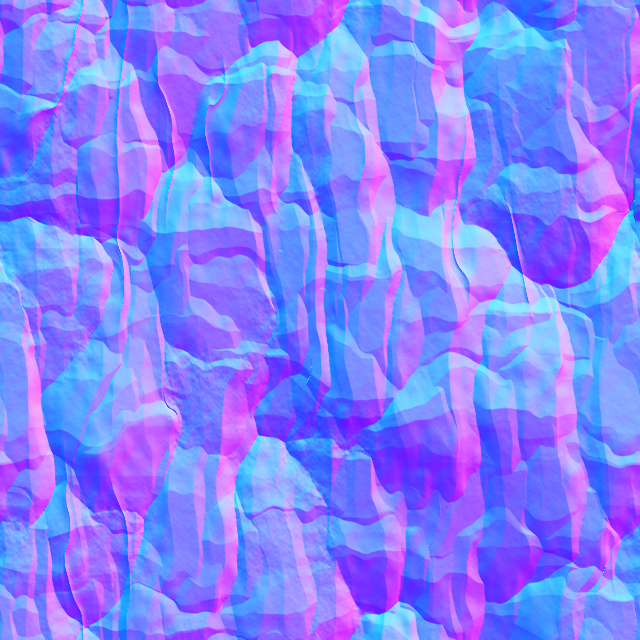
Give the GLSL for this texture map, as a three.js fragment shader.

```glsl
// Tangent-space normal map of a weathered cliff face that tiles.
// A height field of flat slabs with ragged sides, crumbled seams and grain is
// built from wrapping noise; its slope becomes red (right) and green (up).
varying vec2 vUv;

// Four random values for a lattice cell, repeating after n cells.
vec4 hash4(vec2 cell, vec2 n, float seed) {
  cell = mod(cell, n);
  vec4 k = vec4(dot(cell, vec2(127.1, 311.7)), dot(cell, vec2(269.5, 183.3)),
                dot(cell, vec2(419.2, 371.9)), dot(cell, vec2(74.7, 246.1)));
  return fract(sin(k + seed * 17.3) * 43758.55);
}

// Value noise with n lattice cells over the tile.
float noise(vec2 uv, vec2 n, float seed) {
  vec2 p = uv * n, c = floor(p), f = p - c;
  f = f * f * f * (f * (f * 6.0 - 15.0) + 10.0);
  vec2 o = vec2(0.0, 1.0);
  return mix(mix(hash4(c, n, seed).x, hash4(c + o.yx, n, seed).x, f.x),
             mix(hash4(c + o.xy, n, seed).x, hash4(c + o.yy, n, seed).x, f.x), f.y);
}

// Centred fractal sum; doubling whole counts keeps it tileable.
float fbm(vec2 uv, vec2 n, float seed) {
  float sum = 0.0, amp = 1.0;
  for (int i = 0; i < 4; i++) {
    sum += amp * (noise(uv, n, seed + float(i)) - 0.5);
    n *= 2.0;
    amp *= 0.52;
  }
  return sum;
}

// Overlapping tilted blocks, steep on the right and gentle on the left.
// The warp roughens their outlines but leaves the faces flat.
// Returns the height and the gap to the next block, small along seams.
vec2 slabs(vec2 uv, vec2 warp, vec2 n, float seed) {
  vec2 p = (uv + warp) * n, cell = floor(p);
  float top = -9.0, second = -9.0;
  for (int j = -1; j <= 1; j++) {
    for (int i = -1; i <= 1; i++) {
      vec2 c = cell + vec2(float(i), float(j));
      vec4 r = hash4(c, n, seed), s = hash4(c, n, seed + 5.0);
      vec2 d = p - c - 0.5 - 0.8 * (r.xy - 0.5);
      vec2 flatD = d - warp * n;
      d.x += 0.4 * (s.z - 0.5) * d.y;
      vec2 size = 0.22 + 0.28 * vec2(s.w, r.z);
      vec2 over = max(abs(d) - size, 0.0);
      vec2 tilt = (s.xy - 0.5) * vec2(0.9, 2.2);
      float side = d.x > 0.0 ? 2.1 : 1.1;
      float h = 0.6 * r.w + dot(tilt, clamp(flatD, -0.6, 0.6)) - dot(over, vec2(side, 2.6));
      second = max(second, min(h, top));
      top = max(top, h);
    }
  }
  return vec2(top, top - second);
}

// Thin broken crests that run mostly upright.
float crests(vec2 uv, vec2 n, float seed) {
  float ridge = 1.0 - abs(2.0 * noise(uv, n, seed) - 1.0);
  return pow(ridge, 10.0) * smoothstep(0.4, 0.75, noise(uv, vec2(6.0, 5.0), seed + 2.0));
}

float height(vec2 uv) {
  // Ragged displacement of the outlines
  vec2 warp = vec2(fbm(uv, vec2(7.0, 4.0), 1.0), fbm(uv, vec2(7.0, 5.0), 9.0));
  warp *= vec2(0.05, 0.06);
  vec2 q = uv + warp;

  // Broad swell, upright slabs and smaller splinters
  vec2 big = slabs(uv, warp, vec2(8.0, 3.0), 31.0);
  vec2 small = slabs(uv, warp * 1.2, vec2(15.0, 7.0), 47.0);
  float h = 0.09 * noise(uv, vec2(3.0, 2.0), 20.0);
  h += 0.07 * big.x + 0.019 * small.x;
  h += 0.009 * crests(q, vec2(13.0, 3.0), 60.0);

  // Fine grain, stronger along seams and in crumbled patches
  float patches = smoothstep(0.5, 0.8, noise(q, vec2(10.0, 6.0), 70.0));
  float seam = exp(-9.0 * big.y) * (0.25 + 0.75 * patches);
  h += (0.0017 + 0.002 * patches + 0.006 * seam) * fbm(uv, vec2(34.0, 27.0), 80.0);
  return h;
}

void main() {
  // Slope over a small step, which also softens the creases
  vec2 e = vec2(0.0012, 0.0);
  vec2 slope = vec2(height(vUv - e.xy) - height(vUv + e.xy),
                    height(vUv - e.yx) - height(vUv + e.yx)) / (2.0 * e.x);
  vec3 normal = normalize(vec3(slope * vec2(0.72, 1.0), 1.0));
  gl_FragColor = vec4(vec2(0.52, 0.51) + 0.5 * normal.xy, min(1.0, 0.76 + 0.5 * normal.z), 1.0);
}
```
